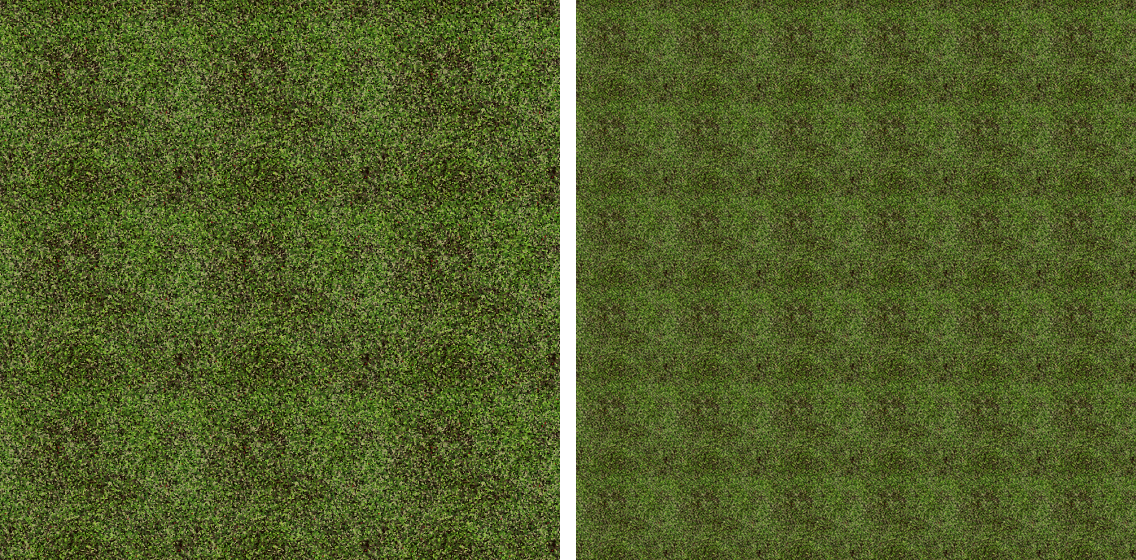
Left, the tile; right, the same tile 2 across and 2 down.
Reproduce this texture procedurally as a WebGL 2 fragment shader.

```glsl
#version 300 es
precision highp float;
precision highp int;
// Mossy ground seen from above: tiny, randomly turned leaf grains packed as
// stretched Voronoi cells. Wrapping noise shifts the mix of colours between
// lush, dry and bare soil patches, and the whole repeats seamlessly.

uniform vec2 u_resolution;
out vec4 outColor;

const float REPEATS = 3.0;               // tiles across the canvas
const int GRAINS = 144;                  // grains across one tile
const ivec2 PATCHES = ivec2(5, 6);       // largest patches in one tile
const int OCTAVES = 4;
const float PATCH_GAIN = 0.85;
const float PATCH_STRENGTH = 0.88;
const float STRETCH = 1.7;               // length to width of a grain
const float CONTRAST = 1.34;             // makes up for the softening
const float LIGHT_JITTER = 0.22;
const float HUE_JITTER = 0.06;
const float RED_CHANCE = 0.002;
const float SOFTNESS = 0.0042;           // least blur width, in tiles
const int SAMPLES = 3;                   // smoothing samples per axis

const vec3 MEAN = vec3(0.318, 0.355, 0.152);
const vec3 RED = vec3(0.50, 0.11, 0.08);
const vec3 SOIL_TINT = vec3(0.015, -0.015, -0.008);
const vec3 DRY_TINT = vec3(0.004, -0.004, 0.020);

const int COLORS = 6;
const vec3 PALETTE[COLORS] = vec3[](
    vec3(0.24, 0.33, 0.11),   // moss
    vec3(0.32, 0.43, 0.12),   // leaf
    vec3(0.27, 0.26, 0.14),   // soil
    vec3(0.51, 0.52, 0.31),   // straw
    vec3(0.14, 0.14, 0.05),   // shadow
    vec3(0.46, 0.57, 0.19));  // fresh shoot
const float SHARE[COLORS] = float[](0.22, 0.18, 0.17, 0.16, 0.17, 0.10);
// How each colour follows the soil (x) and dry (y) patches.
const vec2 BIAS[COLORS] = vec2[](
    vec2(-0.1, -0.2), vec2(-0.6, -0.5), vec2(0.8, 0.3),
    vec2(-0.5, 0.9), vec2(0.8, -0.2), vec2(-0.7, -0.6));

vec3 hash3(ivec2 cell, int salt) {
    uvec3 v = uvec3(cell, salt) * 1664525u + 1013904223u;
    v.x += v.y * v.z; v.y += v.z * v.x; v.z += v.x * v.y;
    v ^= v >> 16u;
    v.x += v.y * v.z; v.y += v.z * v.x; v.z += v.x * v.y;
    return vec3(v >> 8u) / 16777216.0;
}

ivec2 wrap(ivec2 cell, ivec2 period) {
    return (cell % period + period) % period;
}

// Two independent channels of smooth noise, centred on zero.
vec2 wrappedNoise(vec2 p, ivec2 period, int salt) {
    ivec2 i = ivec2(floor(p));
    vec2 f = fract(p);
    f = f * f * (3.0 - 2.0 * f);
    vec2 a = hash3(wrap(i, period), salt).xy;
    vec2 b = hash3(wrap(i + ivec2(1, 0), period), salt).xy;
    vec2 c = hash3(wrap(i + ivec2(0, 1), period), salt).xy;
    vec2 d = hash3(wrap(i + ivec2(1, 1), period), salt).xy;
    return mix(mix(a, b, f.x), mix(c, d, f.x), f.y) - 0.5;
}

vec2 patchField(vec2 tile) {
    vec2 sum = vec2(0.0);
    float gain = 1.0;
    ivec2 period = PATCHES;
    for (int o = 0; o < OCTAVES; o++) {
        sum += gain * wrappedNoise(tile * vec2(period), period, 10 + o);
        gain *= PATCH_GAIN;
        period *= 2;
    }
    return sum * PATCH_STRENGTH;
}

// Colour of one grain, drawn from the palette by the local shares.
vec3 grainColor(ivec2 id, vec2 ground) {
    vec3 pick = hash3(id, 2);
    float weight[COLORS];
    float total = 0.0;
    for (int k = 0; k < COLORS; k++) {
        weight[k] = SHARE[k] * exp(dot(BIAS[k], ground));
        total += weight[k];
    }
    float rest = pick.x * total;
    int chosen = 0;
    while (chosen < COLORS - 1 && rest > weight[chosen]) {
        rest -= weight[chosen];
        chosen++;
    }
    vec3 color = MEAN + (PALETTE[chosen] - MEAN) * CONTRAST;
    color *= 1.0 + LIGHT_JITTER * (pick.y - 0.5) * 2.0;
    color += HUE_JITTER * (pick.z - 0.5) * vec3(1.0, -0.7, 0.3);
    color += SOIL_TINT * ground.x + DRY_TINT * ground.y;
    return hash3(id, 3).x < RED_CHANCE ? RED : max(color, 0.0);
}

// Finds the nearest grain, measured along its own axes.
ivec2 nearestGrain(vec2 p) {
    ivec2 base = ivec2(floor(p));
    ivec2 nearest = base;
    float best = 1e6;
    for (int y = -1; y <= 1; y++)
    for (int x = -1; x <= 1; x++) {
        ivec2 cell = base + ivec2(x, y);
        ivec2 id = wrap(cell, ivec2(GRAINS));
        vec2 offset = p - vec2(cell) - hash3(id, 0).xy;
        vec2 axis = normalize(hash3(id, 1).xy - 0.5 + 1e-5);
        float along = dot(offset, axis);
        float across = dot(offset, vec2(-axis.y, axis.x)) * STRETCH;
        float dist = along * along + across * across;
        if (dist < best) { best = dist; nearest = id; }
    }
    return nearest;
}

void main() {
    vec2 tile = gl_FragCoord.xy / u_resolution * REPEATS;
    vec2 blur = max(REPEATS / u_resolution, vec2(SOFTNESS));
    vec2 ground = patchField(tile);
    vec3 color = vec3(0.0);
    for (int y = 0; y < SAMPLES; y++)
    for (int x = 0; x < SAMPLES; x++) {
        vec2 shift = (vec2(x, y) + 0.5) / float(SAMPLES) - 0.5;
        vec2 p = (tile + shift * blur) * float(GRAINS);
        color += grainColor(nearestGrain(p), ground);
    }
    outColor = vec4(color / float(SAMPLES * SAMPLES), 1.0);
}
```
